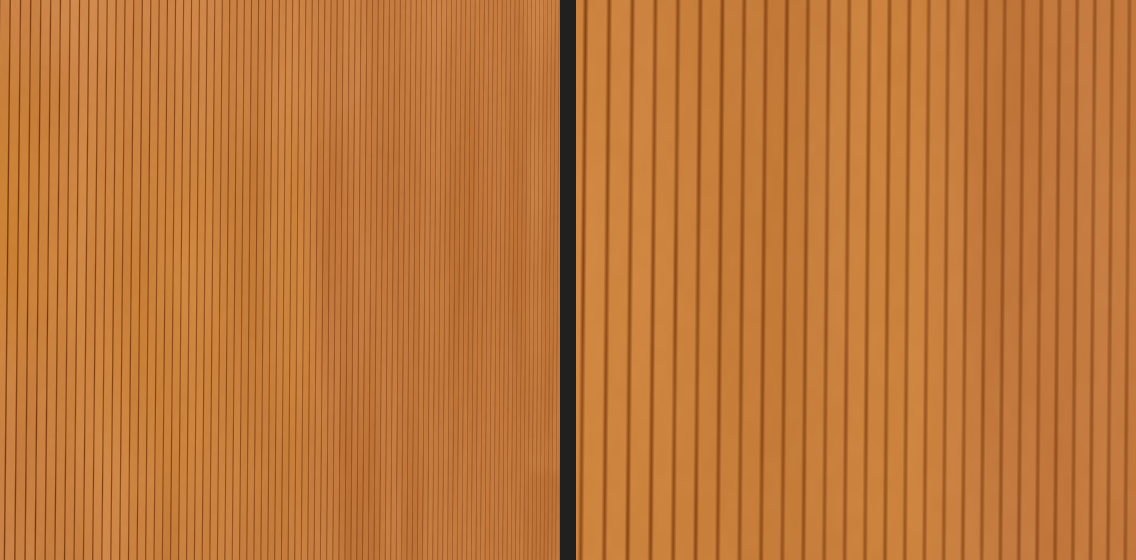
Left, the full canvas; right, a detail of the centre.
Give the GLSL for this texture, as a Shadertoy shader.

```glsl
// Warm timber slats seen in perspective: thin dark grooves lean slightly and
// crowd together toward the right. Slat index comes from a projective mapping;
// layered value noise tints single slats, groups of slats and broad patches.

#define FIRST_PITCH 0.0189   // groove spacing at the left edge
#define PERSPECTIVE 0.40     // how strongly the spacing shrinks to the right
#define LEAN        0.0104   // sideways drift of grooves from top to bottom
#define GROOVE      0.125    // groove width as a share of the pitch
#define SOFTNESS    0.0021   // smallest edge blur, in canvas units
#define SLAT_TINT   0.030    // brightness difference between slats
#define PATCH_TINT  0.045    // brightness difference between patches
#define GRAIN       0.012    // fine surface mottling

const vec3 TAN_WOOD    = vec3(0.785, 0.505, 0.270);
const vec3 AMBER_WOOD  = vec3(0.805, 0.515, 0.215);
const vec3 RUSSET_WOOD = vec3(0.755, 0.463, 0.230);
const vec3 GROOVE_DARK = vec3(0.440, 0.190, 0.025);

float hash(vec2 p) {
    vec3 q = fract(vec3(p.xyx) * 0.1031);
    q += dot(q, q.yzx + 33.33);
    return fract((q.x + q.y) * q.z);
}

float valueNoise(vec2 p) {
    vec2 cell = floor(p), f = fract(p);
    f = f * f * (3.0 - 2.0 * f);
    return mix(mix(hash(cell), hash(cell + vec2(1, 0)), f.x),
               mix(hash(cell + vec2(0, 1)), hash(cell + vec2(1, 1)), f.x), f.y);
}

// Soft bump centred on c with radii r
float glow(vec2 p, vec2 c, vec2 r) {
    vec2 d = (p - c) / r;
    return exp(-dot(d, d));
}

// Groove coverage, box filtered over a footprint given in pitches
float grooveCoverage(float slat, float footprint) {
    float d = abs(fract(slat + 0.5) - 0.5);
    float cover = (0.5 * (GROOVE + footprint) - d) / footprint;
    return clamp(cover, 0.0, min(1.0, GROOVE / footprint));
}

vec3 woodColor(vec2 uv, float slat) {
    float id = floor(slat);

    // Broad hue drift: amber on the left and centre, russet to the right
    float amber = glow(uv, vec2(0.0, 0.62), vec2(0.10, 0.25))
                + 0.7 * glow(uv, vec2(0.30, 0.42), vec2(0.20, 0.45))
                + 0.5 * glow(uv, vec2(0.53, 0.48), vec2(0.04, 0.40));
    float russet = 0.55 * smoothstep(0.50, 0.66, uv.x)
                 + 0.5 * glow(uv, vec2(0.61, 0.50), vec2(0.05, 0.40))
                 + 0.4 * glow(uv, vec2(0.87, 0.60), vec2(0.06, 0.60));
    vec3 wood = mix(TAN_WOOD, AMBER_WOOD, clamp(amber, 0.0, 1.0));
    wood = mix(wood, RUSSET_WOOD, clamp(russet, 0.0, 1.0));

    // Slats differ singly, in groups and along their length
    float single = valueNoise(vec2(id * 7.0 + 0.5, uv.y * 4.0)) - 0.5;
    float group = valueNoise(vec2(id * 0.27, uv.y * 1.5 + 9.0)) - 0.5;
    float blotch = valueNoise(uv * vec2(9.0, 6.0) + 21.0) - 0.5;
    float mottle = valueNoise(uv * vec2(190.0, 90.0)) - 0.5;
    float tone = SLAT_TINT * single + PATCH_TINT * (group + 0.5 * blotch) + GRAIN * mottle;

    // Paler top, dimmer lower right corner
    tone += 0.018 * smoothstep(0.65, 1.0, uv.y);
    tone -= 0.030 * smoothstep(0.93, 0.95, uv.x) * smoothstep(0.17, 0.14, uv.y);
    return wood + tone * vec3(0.9, 1.0, 1.1);
}

void mainImage(out vec4 fragColor, in vec2 fragCoord) {
    vec2 uv = fragCoord / iResolution.xy;

    // Perspective slat coordinate; grooves lie on whole numbers
    float x = uv.x + LEAN * (1.0 - uv.y) * (1.0 - 0.4 * uv.x);
    float depth = 1.0 - PERSPECTIVE * x;
    float pitch = FIRST_PITCH * depth * depth;
    float slat = x / (FIRST_PITCH * depth) + 0.03;

    // Grooves fade with distance and wear a little along their length
    float footprint = max(SOFTNESS, 1.0 / iResolution.x) / pitch;
    float wear = valueNoise(vec2(floor(slat + 0.5) * 3.0, uv.y * 14.0));
    float strength = mix(0.95, 0.72, uv.x) * mix(0.82, 1.0, wear);
    float groove = grooveCoverage(slat, footprint) * strength;

    vec3 color = mix(woodColor(uv, slat), GROOVE_DARK, groove);
    fragColor = vec4(clamp(color, 0.0, 1.0), 1.0);
}
```
